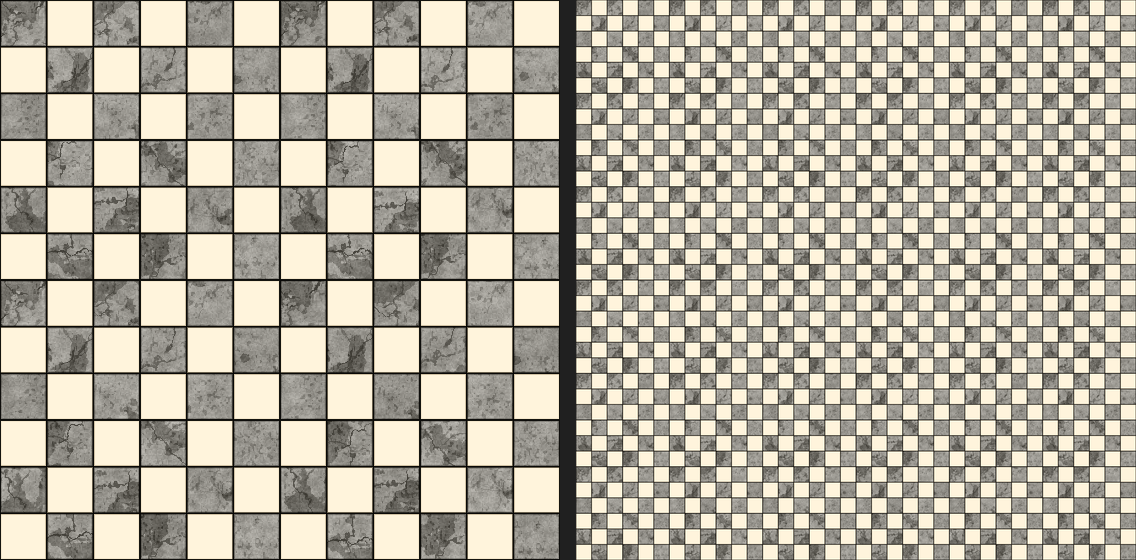
Left, the tile; right, the same tile 3 across and 3 down.
A WebGL 1 fragment shader for this pattern:

```glsl
precision highp float;
// Checkerboard of plain cream squares and cracked, stained grey stone tiles.

uniform vec2 u_resolution;

float hash(vec2 p) {
  vec3 q = fract(p.xyx * 0.1031);
  q += dot(q, q.yzx + 33.33);
  return fract((q.x + q.y) * q.z);
}

float noise(vec2 p) {
  vec2 i = floor(p);
  vec2 f = fract(p);
  f = f * f * (3.0 - 2.0 * f);
  return mix(mix(hash(i), hash(i + vec2(1.0, 0.0)), f.x),
             mix(hash(i + vec2(0.0, 1.0)), hash(i + 1.0), f.x), f.y);
}

float fbm(vec2 p) {
  float sum = 0.0;
  float amp = 0.5;
  for (int i = 0; i < 5; i++) {
    sum += amp * noise(p);
    p = p * 2.03 + 11.7;
    amp *= 0.5;
  }
  return sum / 0.97;
}

vec3 stone(vec2 p, vec2 cell, float edge) {
  // Wear repeats every six cells, shifted a little in each tile
  vec2 kind = mod(cell, 6.0);
  vec2 seed = 50.0 * vec2(hash(kind + 3.1), hash(kind + 17.7));
  vec2 q = p + 0.25 * (vec2(hash(cell + 41.0), hash(cell + 67.0)) - 0.5);
  float wear = mix(1.0, 0.2, smoothstep(2.0, 4.5, kind.x));
  wear *= mix(0.15, 1.0, step(0.5, abs(kind.y - 3.0)));

  // Wandering cracks of uneven width
  float crack = 0.0;
  float mainSide = 0.0;
  for (int i = 0; i < 3; i++) {
    float k = float(i);
    float angle = 6.2832 * hash(seed + k * 7.3);
    float side = dot(q - 0.5, vec2(cos(angle), sin(angle)));
    side += 0.5 * (fbm(q * 4.0 + seed + k * 19.0) - 0.5);
    side += 0.4 * (hash(seed + k * 5.1 + 2.0) - 0.5);
    float width = 0.02 * noise(q * 5.0 + seed + k * 9.0);
    float present = smoothstep(0.3, 0.55, noise(q * 2.5 + seed + k * 13.0));
    float line = 1.0 - smoothstep(width, width + 0.025, abs(side));
    crack = max(crack, line * present * (1.0 - 0.2 * k));
    if (i == 0) mainSide = side;
  }

  // Ragged dark stain, mostly on one side of the main crack
  float field = fbm(q * 3.0 + seed + 31.0) + 0.13 * clamp(mainSide * 5.0, -1.0, 1.0);
  float limit = mix(0.82, 0.51, wear);
  float stain = smoothstep(limit, limit + 0.04, field);

  // Mottling, pits and grain
  float pits = smoothstep(0.66, 0.8, noise(q * vec2(22.0, 17.0) + seed))
             * smoothstep(0.35, 0.6, noise(q * 4.0 + seed + 5.0));
  float grain = noise(q * 38.0 + seed) - 0.5;
  float tone = 0.61 + 0.06 * (hash(cell + 9.0) - 0.5);
  tone += 0.2 * (fbm(q * 5.0 + seed + 71.0) - 0.5) + 0.11 * grain;
  tone -= 0.17 * stain + 0.13 * pits;
  tone = mix(tone, 0.21, crack * clamp(wear * 0.9, 0.0, 0.85));

  // Worn pale rim, then a soft shadow beside the outline
  float rim = 1.0 - smoothstep(0.03, 0.12, edge);
  tone += 0.1 * rim * noise(p * 6.0 + seed);
  tone *= mix(0.6, 1.0, smoothstep(0.01, 0.06, edge));
  return vec3(tone, tone - 0.01, tone - 0.037);
}

void main() {
  vec2 grid = gl_FragCoord.xy / u_resolution * 12.0;
  vec2 cell = floor(grid);
  vec2 p = fract(grid);
  vec2 border = min(p, 1.0 - p);
  float edge = min(border.x, border.y);
  float px = 12.0 / min(u_resolution.x, u_resolution.y);

  vec3 color = vec3(1.0, 0.957, 0.862);
  color *= mix(vec3(0.82, 0.78, 0.7), vec3(1.0), smoothstep(0.015, 0.04, edge));
  if (mod(cell.x + cell.y, 2.0) > 0.5) color = stone(p, cell, edge);

  // Thin black outline around every square
  float outline = 1.0 - smoothstep(0.018 - 0.5 * px, 0.018 + 0.5 * px, edge);
  color = mix(color, vec3(0.03, 0.028, 0.02), outline);
  gl_FragColor = vec4(color, 1.0);
}
```
